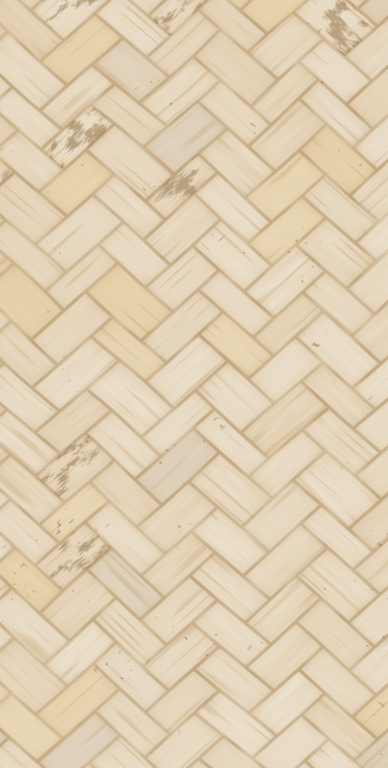
This texture is drawn by a WebGL 2 fragment shader. Its source:

```glsl
#version 300 es
precision highp float;
// Pale bamboo mat: a diagonal two-over-two twill weave of split strips.

#define COLUMN_PAIRS 3.7            // zigzag periods across the canvas
#define ROWS 16.4                   // stacked strips down the canvas
#define PHASE vec2(6.44, 17.38)     // weave offset, in half cells
#define WIDTH_JITTER 0.32           // unevenness of strip widths
#define BEND 0.22                   // slow wandering of the strips
#define SEAM 0.022                  // half width of the gaps, in cells
#define GRAIN 0.62                  // contrast of the fibres
#define STAIN_RATE 0.05             // share of strips with a brown stain

uniform vec2 u_resolution;
out vec4 outColor;

const vec3 CREAM = vec3(0.925, 0.885, 0.815);
const vec3 HONEY = vec3(0.885, 0.805, 0.680);
const vec3 GOLD  = vec3(0.900, 0.800, 0.600);
const vec3 ASH   = vec3(0.840, 0.785, 0.710);
const vec3 TAN   = vec3(0.790, 0.670, 0.500);
const vec3 BROWN = vec3(0.600, 0.480, 0.320);

float hash(vec2 p) {
  return fract(sin(dot(p, vec2(127.1, 311.7))) * 43758.5453);
}

float noise(vec2 p) {
  vec2 i = floor(p), f = fract(p);
  f = f * f * (3.0 - 2.0 * f);
  return mix(mix(hash(i), hash(i + vec2(1, 0)), f.x),
             mix(hash(i + vec2(0, 1)), hash(i + vec2(1, 1)), f.x), f.y);
}

// Position of the n-th strip border; the axis keeps both sets independent.
float border(float n, float axis) {
  return n + WIDTH_JITTER * (hash(vec2(n, axis)) - 0.5);
}

// Index of the strip that contains x.
float stripIndex(float x, float axis) {
  float n = floor(x);
  return n - step(x, border(n, axis)) + step(border(n + 1.0, axis), x);
}

vec3 weave(vec2 uv) {
  // Skewed strip axes: x runs up-right, y runs up-left.
  vec2 g = uv * vec2(4.0 * COLUMN_PAIRS, 2.0 * ROWS) - PHASE;
  g += BEND * (vec2(noise(g * 0.23), noise(g * 0.23 + 40.0)) - 0.5);
  vec2 p = 0.5 * vec2(g.x + g.y, g.y - g.x);
  vec2 cell = vec2(stripIndex(p.x, 3.0), stripIndex(p.y, 8.0));

  // Which strip lies on top, and the first cell of its visible float.
  float s = mod(cell.x - cell.y, 4.0);
  bool rising = s < 1.5;
  vec2 first = rising ? cell - vec2(s, 0) : cell - vec2(0, 3.0 - s);
  vec2 size = rising ? vec2(2, 1) : vec2(1, 2);
  vec2 lo = vec2(border(first.x, 3.0), border(first.y, 8.0));
  vec2 hi = vec2(border(first.x + size.x, 3.0), border(first.y + size.y, 8.0));
  vec2 gap = min(p - lo, hi - p);
  vec2 q = p - lo;
  if (!rising) { q = q.yx; gap = gap.yx; }   // x along the strip, y across

  // Tone of the single strip.
  vec2 id = first + (rising ? 0.0 : 57.0);
  float tone = hash(id + 2.3), kind = hash(id + 9.1);
  vec2 fibre = q + 19.0 * vec2(hash(id + 4.7), hash(id + 6.2));
  float fine = noise(fibre * vec2(1.6, 19.0));
  float broad = noise(fibre * vec2(0.7, 6.0));
  float roughness = GRAIN * mix(0.45, 1.2, hash(id + 12.4));
  float pale = 0.2 + 0.5 * tone + 0.12 * (1.0 - uv.y);
  pale += roughness * (0.6 * fine + 0.6 * broad - 0.55);
  vec3 color = mix(HONEY, CREAM, clamp(pale, -0.2, 1.1));
  color = mix(color, GOLD, 0.45 * smoothstep(0.91, 0.95, kind));
  color = mix(color, ASH, 0.55 * smoothstep(0.07, 0.04, kind) * (0.6 + 0.6 * fine));

  // Long darker fibres.
  float streak = smoothstep(0.72, 0.95, noise(fibre * vec2(0.5, 9.0) + 31.0));
  color = mix(color, TAN, 0.42 * streak);

  // Strips dip at their ends; gaps between them are thin and uneven.
  float dip = 0.42 * exp(-9.0 * gap.x) + 0.24 * exp(-13.0 * gap.y);
  color = mix(color, TAN, dip * (0.55 + 0.6 * noise(p * 2.0)));
  float seam = 1.0 - smoothstep(SEAM, SEAM + 0.05, min(gap.x, gap.y));
  color = mix(color, TAN * 0.93, seam * mix(0.25, 0.85, noise(p * 1.7 + 11.0)));

  // Sparse stains, and small specks near some ends.
  float blotch = noise(fibre * vec2(2.5, 5.0)) * 0.7 + 0.3 * noise(fibre * vec2(9.0, 22.0));
  float stained = step(hash(id + 15.8), STAIN_RATE);
  color = mix(color, BROWN, 0.6 * stained * smoothstep(0.48, 0.8, blotch));
  float speck = smoothstep(0.9, 0.98, noise(p * 8.0 + 70.0));
  speck *= smoothstep(0.62, 0.8, noise(p * 0.9 + 23.0));
  return mix(color, BROWN, 0.6 * speck);
}

void main() {
  // Four samples per pixel smooth the edges.
  vec3 sum = vec3(0);
  for (int k = 0; k < 4; k++) {
    vec2 shift = vec2(k % 2, k / 2) * 0.5 - 0.25;
    sum += weave((gl_FragCoord.xy + shift) / u_resolution);
  }
  outColor = vec4(sum * 0.25, 1.0);
}
```
